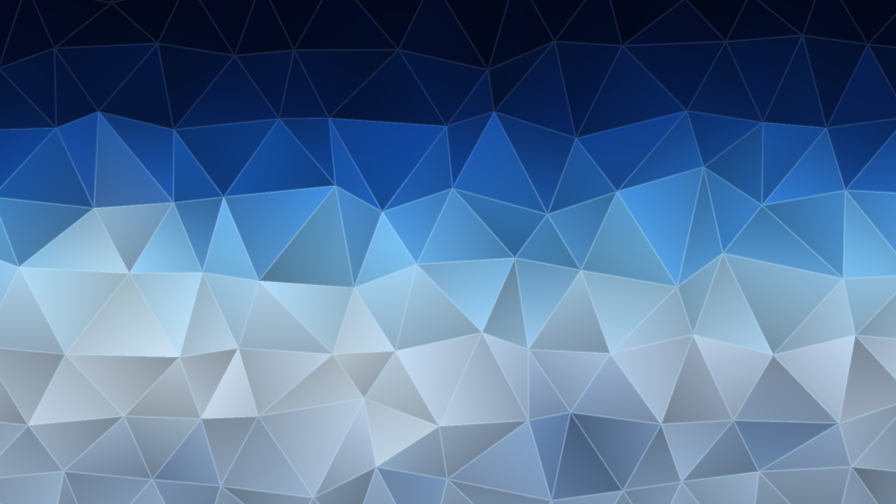
Give the GLSL for this background, as a Shadertoy shader.

```glsl
// Faceted low-poly backdrop: midnight blue fading down to pale icy grey, with fine light seams.

const vec2 CELL = vec2(0.155, 0.14);
const float BASE_ROW = 0.045;
const vec3 STEEL = vec3(0.25, 0.38, 0.56);
const vec3 AZURE = vec3(0.17, 0.43, 0.69);
const vec3 ROYAL = vec3(0.07, 0.31, 0.65);
const vec3 PALE = vec3(0.81, 0.86, 0.87);
const vec3 SEAM = vec3(0.72, 0.88, 0.97);

struct Facet {
    float depth;   // distance to the nearest edge, positive inside
    vec2 center;
};

float hash(vec2 p) {
    return fract(sin(dot(p, vec2(127.1, 311.7))) * 43758.5);
}

float glow(vec2 p, vec2 center, vec2 radius) {
    vec2 d = (p - center) / radius;
    return exp(-dot(d, d));
}

// Gentle rise of the upper bands toward the right.
float lift(vec2 p) {
    return 0.045 * glow(p, vec2(1.45, 0.76), vec2(0.25, 0.2));
}

// Jittered vertex of the staggered grid.
vec2 vertex(vec2 id) {
    vec2 jitter = vec2(hash(id), hash(id + 37.3)) - 0.5;
    vec2 v = (id + vec2(0.5 * mod(id.y, 2.0), 0.0) + jitter * vec2(0.62, 0.55)) * CELL;
    v.y += BASE_ROW;
    return v + vec2(0.0, lift(v));
}

float edgeDistance(vec2 p, vec2 a, vec2 b) {
    vec2 e = b - a, d = p - a;
    return (e.x * d.y - e.y * d.x) / length(e);
}

Facet deeper(Facet best, vec2 p, vec2 a, vec2 b, vec2 c) {
    float depth = min(edgeDistance(p, a, b), min(edgeDistance(p, b, c), edgeDistance(p, c, a)));
    if (depth > best.depth) best = Facet(depth, (a + b + c) / 3.0);
    return best;
}

// Find the triangle that holds p among the nearby cells.
Facet findFacet(vec2 p) {
    Facet best = Facet(-1e3, p);
    float homeRow = floor((p.y - BASE_ROW - lift(p)) / CELL.y);
    for (int j = -1; j <= 1; j++) {
        float row = homeRow + float(j);
        float odd = mod(row, 2.0);
        float homeColumn = floor(p.x / CELL.x - 0.5 * odd);
        for (int i = -1; i <= 1; i++) {
            vec2 id = vec2(homeColumn + float(i), row);
            vec2 a = vertex(id);
            vec2 b = vertex(id + vec2(1.0, 0.0));
            vec2 c = vertex(id + vec2(odd, 1.0));
            vec2 side = vertex(id + vec2(1.0 - odd, 1.0));
            best = deeper(best, p, a, b, odd > 0.5 ? c : c);
            if (odd > 0.5) best = deeper(best, p, a, c, side);
            else best = deeper(best, p, b, side, c);
        }
    }
    return best;
}

// Vertical colour ramp with evenly spaced stops, bottom to top.
vec3 ramp(float y) {
    vec3 stops[11] = vec3[11](
        vec3(0.50, 0.58, 0.67), vec3(0.56, 0.64, 0.73), vec3(0.62, 0.68, 0.75),
        vec3(0.61, 0.69, 0.77), vec3(0.55, 0.70, 0.80), vec3(0.40, 0.64, 0.81),
        vec3(0.17, 0.43, 0.72), vec3(0.05, 0.21, 0.48), vec3(0.022, 0.10, 0.27),
        vec3(0.012, 0.055, 0.17), vec3(0.006, 0.025, 0.10));
    float t = clamp(y, 0.0, 0.999) * 10.0;
    int k = int(t);
    return mix(stops[k], stops[k + 1], fract(t));
}

// Broad regions of shade and light laid over the ramp.
vec3 tint(vec3 color, vec2 p) {
    float shade = glow(p, vec2(1.14, 0.12), vec2(0.16, 0.13))
        + 0.8 * glow(p, vec2(1.53, 0.14), vec2(0.13, 0.08))
        + 0.7 * glow(p, vec2(0.34, 0.05), vec2(0.12, 0.06))
        + 0.6 * glow(p, vec2(0.83, 0.03), vec2(0.06, 0.07));
    float azure = glow(p, vec2(1.03, 0.53), vec2(0.09, 0.11))
        + glow(p, vec2(1.48, 0.56), vec2(0.16, 0.08));
    float pale = glow(p, vec2(0.22, 0.5), vec2(0.09, 0.13))
        + glow(p, vec2(0.68, 0.29), vec2(0.06, 0.08))
        + 0.6 * glow(p, vec2(0.3, 0.28), vec2(0.28, 0.13))
        + 0.6 * glow(p, vec2(0.83, 0.16), vec2(0.14, 0.08));
    color = mix(color, ROYAL, 0.6 * glow(p, vec2(0.42, 0.67), vec2(0.45, 0.06)));
    color = mix(color, PALE, min(0.65 * pale, 0.8));
    color = mix(color, AZURE, min(0.7 * azure, 0.8));
    return mix(color, STEEL, min(0.75 * shade, 0.85));
}

vec3 shadeFacet(vec2 p, float pixel) {
    Facet f = findFacet(p);
    vec2 q = mix(f.center, p, 0.3);
    vec3 color = tint(ramp(q.y - lift(q)), q);
    // Each facet has its own brightness and slope of light.
    float angle = 6.2832 * hash(f.center + 5.1);
    float slope = dot(p - f.center, vec2(cos(angle), sin(angle)));
    color *= 1.0 + 0.26 * (hash(f.center) - 0.5) + 1.3 * slope;
    float seam = 1.0 - smoothstep(0.0006, 0.0006 + 1.2 * pixel, f.depth);
    return mix(color, SEAM, seam * mix(0.32, 0.1, smoothstep(0.5, 0.8, p.y)));
}

void mainImage(out vec4 fragColor, in vec2 fragCoord) {
    float pixel = 1.0 / iResolution.y;
    vec3 sum = vec3(0.0);
    for (int s = 0; s < 4; s++) {
        vec2 offset = vec2(float(s % 2), float(s / 2)) * 0.5 - 0.25;
        sum += shadeFacet((fragCoord + offset) * pixel, pixel);
    }
    fragColor = vec4(clamp(sum * 0.25, 0.0, 1.0), 1.0);
}
```
